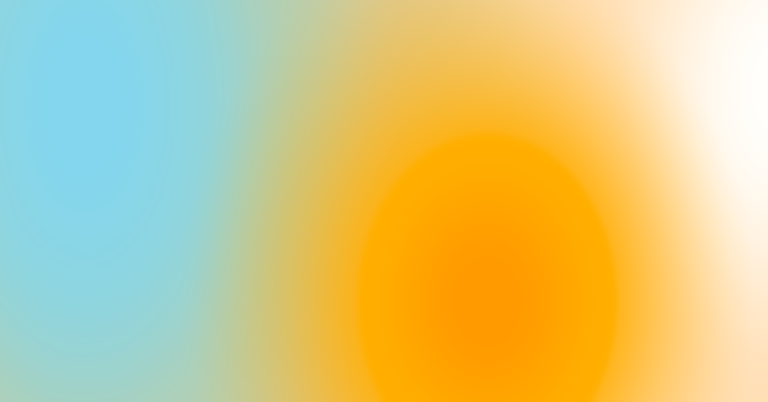
A Shadertoy shader for this background:

```glsl
// Distance from a centre, scaled so the ellipse rim lies at 1
float ellipseDistance(vec2 p, vec2 centre, vec2 radii) {
    return length((p - centre) / radii);
}

// Cool glow fading through green and sand into peach
vec3 skyToPeach(float d) {
    vec3 blue = vec3(0.515, 0.84, 0.935);
    vec3 aqua = vec3(0.56, 0.835, 0.87);
    vec3 sage = vec3(0.71, 0.81, 0.69);
    vec3 sand = vec3(0.86, 0.80, 0.60);
    vec3 peach = vec3(1.0, 0.87, 0.70);
    vec3 color = mix(blue, aqua, smoothstep(0.03, 0.17, d));
    color = mix(color, sage, smoothstep(0.13, 0.29, d));
    color = mix(color, sand, smoothstep(0.25, 0.43, d));
    return mix(color, peach, smoothstep(0.38, 0.68, d));
}

void mainImage(out vec4 fragColor, in vec2 fragCoord) {
    vec2 uv = fragCoord / iResolution.xy;

    // Blue light at the upper left
    float skyDistance = ellipseDistance(uv, vec2(0.11, 0.74), vec2(1.0, 3.45));
    vec3 color = skyToPeach(skyDistance);

    // White light at the right edge
    float whiteDistance = ellipseDistance(uv, vec2(1.02, 0.78), vec2(0.28, 0.85));
    color = mix(color, vec3(1.0, 0.995, 0.98), 1.0 - smoothstep(0.1, 1.0, whiteDistance));

    // Wide orange halo, tighter on its right side
    float sunDistance = ellipseDistance(uv, vec2(0.634, 0.25), vec2(0.168, 0.416));
    float haloEnd = mix(2.4, 2.1, smoothstep(0.5, 0.8, uv.x));
    float fade = clamp((haloEnd - sunDistance) / (haloEnd - 1.0), 0.0, 1.0);
    color = mix(color, vec3(1.0, 0.69, 0.04), 0.92 * pow(fade, 1.5));

    // Solid orange ellipse with a deeper centre
    vec3 sun = mix(vec3(1.0, 0.605, 0.0), vec3(1.0, 0.685, 0.0), smoothstep(0.15, 1.0, sunDistance));
    color = mix(color, sun, 1.0 - smoothstep(0.96, 1.04, sunDistance));

    fragColor = vec4(color, 1.0);
}
```
